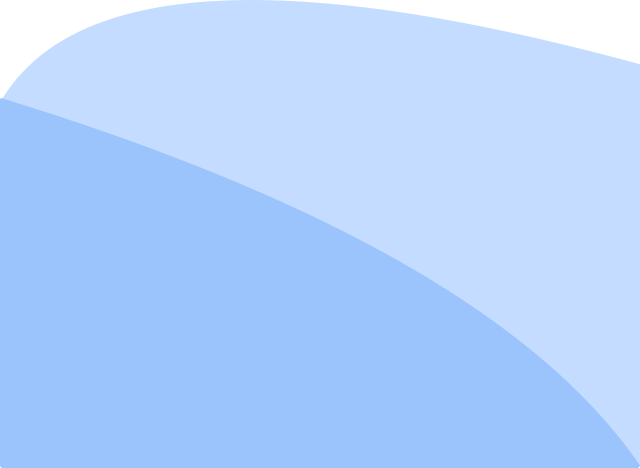
Reproduce this background procedurally as a WebGL 2 fragment shader.

```glsl
#version 300 es
precision highp float;
// Two flat blue hills on white: a pale dome behind a deeper sloping hill.
// Each crest is a quadratic Bezier solved for x, giving a smooth-edged fill;
// a rounded panel trims the corners of both hills.

#define PAPER vec3(1.0)
#define PALE_BLUE vec3(0.769, 0.863, 1.0)
#define DEEP_BLUE vec3(0.608, 0.769, 0.992)
#define CREST_START vec2(0.0039, 0.5768)
#define DOME_CONTROL vec2(0.1751, 0.8546)
#define DOME_END vec2(1.0, 0.6302)
#define SLOPE_CONTROL vec2(0.7682, 0.3424)
#define SLOPE_END vec2(1.0, 0.0039)
#define PANEL_HEIGHT 0.7305
#define DEEP_TOP 0.579
#define CORNER_RADIUS 0.005

uniform vec2 u_resolution;
out vec4 fragColor;

// Approximate signed distance to a crest, negative below it.
float crestDistance(vec2 p, vec2 start, vec2 control, vec2 end) {
    vec2 bend = start - 2.0 * control + end;
    vec2 lead = 2.0 * (control - start);
    float dx = p.x - start.x;
    float root = sqrt(max(lead.x * lead.x + 4.0 * bend.x * dx, 0.0));
    float t = 2.0 * dx / (lead.x + root);
    vec2 tangent = lead + 2.0 * t * bend;
    float y = start.y + t * (lead.y + t * bend.y);
    return (p.y - y) * tangent.x / length(tangent);
}

// Signed distance to a rounded panel resting on the lower edge.
float panelDistance(vec2 p, float height) {
    vec2 halfSize = 0.5 * vec2(1.0, height);
    vec2 q = abs(p - halfSize) - halfSize + CORNER_RADIUS;
    return length(max(q, 0.0)) + min(max(q.x, q.y), 0.0) - CORNER_RADIUS;
}

float coverage(float dist, float pixel) {
    return clamp(0.5 - dist / pixel, 0.0, 1.0);
}

void main() {
    // Canvas coordinates: width is 1, height is PANEL_HEIGHT.
    vec2 p = gl_FragCoord.xy / u_resolution * vec2(1.0, PANEL_HEIGHT);
    float pixel = max(1.0 / u_resolution.x, PANEL_HEIGHT / u_resolution.y);

    // The pale panel extends past the top so only its lower corners round.
    float dome = max(crestDistance(p, CREST_START, DOME_CONTROL, DOME_END),
                     panelDistance(p, 2.0 * PANEL_HEIGHT));
    float slope = max(crestDistance(p, CREST_START, SLOPE_CONTROL, SLOPE_END),
                      panelDistance(p, DEEP_TOP));

    vec3 color = mix(PAPER, PALE_BLUE, coverage(dome, pixel));
    color = mix(color, DEEP_BLUE, coverage(slope, pixel));
    fragColor = vec4(color, 1.0);
}
```
